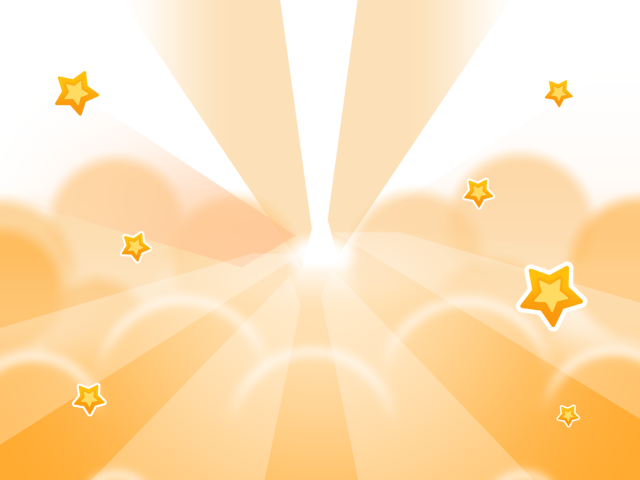
Write a Shadertoy shader that draws this background.

```glsl
// Warm sky with rays bursting from a bright gap, soft layered clouds and gold stars.

const vec3 WHITE  = vec3(1.0);
const vec3 TAN    = vec3(0.99, 0.88, 0.72);
const vec3 CREAM  = vec3(1.00, 0.88, 0.70);
const vec3 APRICOT = vec3(0.99, 0.81, 0.56);
const vec3 ORANGE = vec3(1.00, 0.67, 0.19);
const vec3 CORAL  = vec3(1.00, 0.77, 0.58);
const vec3 GOLD   = vec3(1.00, 0.75, 0.04);
const vec3 AMBER  = vec3(0.98, 0.60, 0.05);
const vec3 LEMON  = vec3(1.00, 0.86, 0.38);
const vec2 BURST  = vec2(0.0, -0.045);
const float RAY_LIGHT = 0.27;
const float RIM_WIDTH = 0.016;

// Corners of the rays, four per ray, clockwise.
const vec2 SKY_RAYS[8] = vec2[](
    vec2(-.48, .6), vec2(-.097, .6), vec2(-.017, .023), vec2(-.038, -.056),
    vec2(.092, .6), vec2(.463, .6), vec2(.036, -.035), vec2(.016, .043));
const vec2 SIDE_RAYS[8] = vec2[](
    vec2(-.767, .479), vec2(-.05, .009), vec2(-.163, -.057), vec2(-.767, .122),
    vec2(.08, .024), vec2(.767, .459), vec2(.767, -.16), vec2(.167, .016));
const vec2 LIGHT_RAYS[16] = vec2[](
    vec2(-.767, -.213), vec2(-.141, -.028), vec2(-.04, -.03), vec2(-.767, -.49),
    vec2(-.063, -.075), vec2(-.04, -.137), vec2(-.136, -.6), vec2(-.573, -.6),
    vec2(.024, -.059), vec2(.54, -.6), vec2(.1, -.6), vec2(.002, -.118),
    vec2(.03, .016), vec2(.167, .016), vec2(.767, -.16), vec2(.767, -.434));

// Clouds: centre, radius, warmth.
const vec4 BACK_CLOUDS[9] = vec4[](
    vec4(-.424, .031, .14, .1), vec4(.418, .03, .15, .05), vec4(-.18, -.04, .13, .1),
    vec4(.2, -.04, .14, .0), vec4(-.667, -.073, .157, .2), vec4(-.667, -.108, .13, .75),
    vec4(.667, -.06, .148, .65), vec4(-.467, -.194, .113, .25), vec4(.36, -.17, .13, .1));
// Puffs: centre, radius.
const vec3 FRONT_PUFFS[7] = vec3[](
    vec3(-.285, -.302, .177), vec3(.306, -.302, .174), vec3(-.016, -.403, .17),
    vec3(-.597, -.385, .142), vec3(.61, -.373, .142),
    vec3(-.424, -.56, .07), vec3(.424, -.56, .07));
// Stars: centre, radius, tilt.
const vec4 STARS[7] = vec4[](
    vec4(-.509, .307, .050, .42), vec4(.497, .307, .031, .58), vec4(.330, .099, .032, .58),
    vec4(-.385, -.014, .032, .45), vec4(.481, -.113, .070, .55),
    vec4(-.481, -.330, .034, .58), vec4(.517, -.365, .023, .58));

float edge(vec2 p, vec2 a, vec2 b) {
    vec2 d = normalize(b - a);
    return dot(p - a, vec2(-d.y, d.x));
}

float quad(vec2 p, vec2 a, vec2 b, vec2 c, vec2 d) {
    return max(max(edge(p, a, b), edge(p, b, c)), max(edge(p, c, d), edge(p, d, a)));
}

float star(vec2 p, float r, float waist) {
    const vec2 K = vec2(.809, -.588);
    p.x = abs(p.x);
    p -= 2.0 * max(dot(K, p), 0.0) * K;
    vec2 m = vec2(-K.x, K.y);
    p -= 2.0 * max(dot(m, p), 0.0) * m;
    p = vec2(abs(p.x), p.y - r);
    vec2 side = waist * vec2(-K.y, K.x) - vec2(0, 1);
    float h = clamp(dot(p, side) / dot(side, side), 0.0, r);
    return length(p - side * h) * sign(p.y * side.x - p.x * side.y);
}

void mainImage(out vec4 fragColor, in vec2 fragCoord) {
    vec2 p = (fragCoord - 0.5 * iResolution.xy) / iResolution.y;
    float px = 0.8 / iResolution.y;
    float reach = length(p - BURST);
    vec3 ground = mix(CREAM, ORANGE, smoothstep(0.08, 0.8, reach));
    vec3 col = WHITE;

    // Upper rays, fading outwards
    for (int i = 0; i < 8; i += 4) {
        float d = quad(p, SKY_RAYS[i], SKY_RAYS[i+1], SKY_RAYS[i+2], SKY_RAYS[i+3]);
        col = mix(col, TAN, smoothstep(px, -px, d) * smoothstep(0.43, 0.17, abs(p.x)));
    }

    // Haze, back clouds and the ground below them
    float haze = smoothstep(0.13, -0.05, p.y) * smoothstep(0.08, 0.3, abs(p.x));
    col = mix(col, TAN, 0.65 * haze);
    for (int i = 0; i < 9; i++) {
        vec4 c = BACK_CLOUDS[i];
        vec2 q = p - c.xy;
        float body = smoothstep(0.02, -0.022, length(q) - c.z);
        float fade = smoothstep(-c.z, 0.7 * c.z, q.y);
        col = mix(col, mix(APRICOT, ORANGE, c.w), body * mix(0.25, 0.72, max(fade, c.w)));
    }
    col = mix(col, ground, smoothstep(-0.01, -0.16, p.y + 0.15 * smoothstep(.2, .6, abs(p.x))));

    // Side rays: coral on the left, a faint one on the right
    for (int i = 0; i < 8; i += 4) {
        float d = quad(p, SIDE_RAYS[i], SIDE_RAYS[i+1], SIDE_RAYS[i+2], SIDE_RAYS[i+3]);
        float strength = i == 0 ? 0.75 * smoothstep(0.75, 0.1, reach) : 0.1;
        col = mix(col, CORAL, smoothstep(px, -px, d) * strength * smoothstep(0.4, 0.0, p.y));
    }

    // Front puffs with pale rims
    for (int i = 0; i < 7; i++) {
        vec2 q = p - FRONT_PUFFS[i].xy;
        float d = length(q) - FRONT_PUFFS[i].z;
        col = mix(col, ground, smoothstep(0.01, -0.02, d));
        float rim = exp(-d * d / (RIM_WIDTH * RIM_WIDTH));
        col = mix(col, WHITE, 0.5 * rim * smoothstep(0.0, 0.8, q.y / length(q)));
    }

    // Lower light rays and the glow at the gap
    for (int i = 0; i < 16; i += 4) {
        float d = quad(p, LIGHT_RAYS[i], LIGHT_RAYS[i+1], LIGHT_RAYS[i+2], LIGHT_RAYS[i+3]);
        col = mix(col, WHITE, RAY_LIGHT * smoothstep(px, -px, d));
    }
    float glow = smoothstep(1.0, 0.25, length((p - vec2(0, -0.03)) / vec2(0.1, 0.055)));
    col = mix(col, WHITE, glow * smoothstep(-0.07, -0.045, p.y));

    // Stars: white border, gold body, pale heart with a soft shadow
    for (int i = 0; i < 7; i++) {
        vec4 s = STARS[i];
        vec2 q = mat2(cos(s.w), sin(s.w), -sin(s.w), cos(s.w)) * (p - s.xy) / s.z;
        float w = px / s.z;
        float body = star(q, 0.92, 0.55) - 0.06;
        float heart = star(q, 0.5, 0.5) - 0.03;
        vec3 gold = mix(AMBER, GOLD, smoothstep(-0.7, 0.5, q.y - 0.5 * q.x));
        gold = mix(gold, AMBER, 0.6 * smoothstep(0.14, 0.0, heart));
        gold = mix(gold, LEMON, smoothstep(w, -w, heart));
        col = mix(col, WHITE, smoothstep(w, -w, body - 0.13));
        col = mix(col, gold, smoothstep(w, -w, body));
    }
    fragColor = vec4(col, 1.0);
}
```
